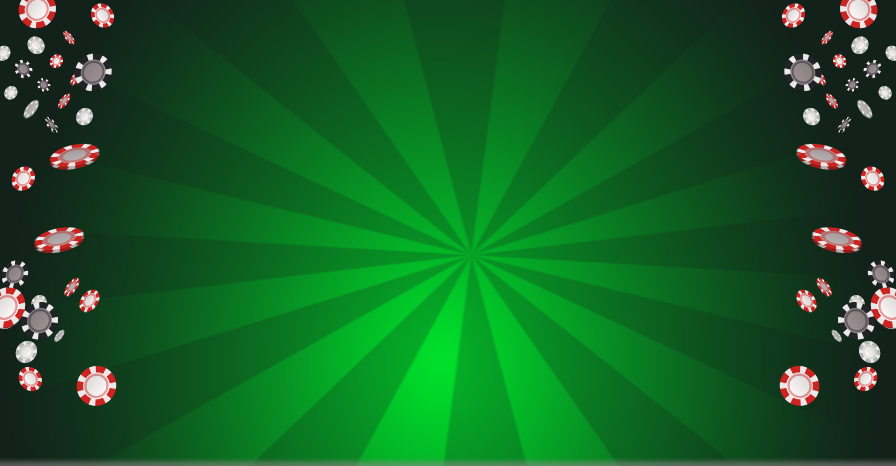
A WebGL 2 fragment shader for this background:

```glsl
#version 300 es
precision highp float;
// Green sunburst with a soft off-centre glow, framed by falling casino chips.
// Rays come from a stretched polar angle; chips are tilted discs drawn in
// loops on one side and mirrored. All lengths are in canvas heights.

#define RAYS 12.0
#define RAY_STRETCH 1.5
#define RAY_PHASE 1.05
#define RAY_CONTRAST 0.14
#define GLOW_FALLOFF 1.3
#define SMALL_CHIPS 18
#define UPPER_CHIPS 12
#define SPREAD 0.185

uniform vec2 u_resolution;
out vec4 fragColor;

const vec3 SHADE = vec3(0.07, 0.13, 0.10);
const vec3 GLOW = vec3(0.0, 0.82, 0.16);
const vec3 RED = vec3(0.80, 0.14, 0.13);
const vec3 BLACK = vec3(0.13, 0.14, 0.15);
const vec3 SILVER = vec3(0.70, 0.71, 0.71);
const vec3 IVORY = vec3(0.93, 0.91, 0.91);
const vec3 GREY = vec3(0.57, 0.53, 0.54);

// Large chips: centre, radius, squash (its sign sets the lean); reds first.
const int LARGE_CHIPS = 12;
const int LARGE_REDS = 9;
const vec4 LARGE[LARGE_CHIPS] = vec4[](
    vec4(0.080, 0.980, 0.041, 0.95), vec4(0.207, 0.172, 0.043, 0.97),
    vec4(0.012, 0.340, 0.046, 0.85), vec4(0.220, 0.967, 0.027, -0.85),
    vec4(0.050, 0.617, 0.027, 0.85), vec4(0.065, 0.187, 0.027, -0.85),
    vec4(0.160, 0.667, 0.053, 0.42), vec4(0.127, 0.488, 0.053, 0.42),
    vec4(0.192, 0.355, 0.026, 0.68), vec4(0.200, 0.845, 0.041, 0.93),
    vec4(0.085, 0.312, 0.041, 0.93), vec4(0.032, 0.412, 0.031, 0.85));

float hash(float n) {
    return fract(sin(n * 127.1) * 43758.5453);
}

vec3 background(vec2 p, float width, float pixel) {
    // Glow below the middle, fading towards the corners
    vec2 g = (p - vec2(0.5 * width - 0.015, 0.225)) * vec2(1.05, 0.85);
    float d = sqrt(dot(g, g) + 0.002);
    float light = pow(max(1.0 - d, 0.0), GLOW_FALLOFF);

    // Alternating rays, wider near the vertical
    vec2 r = p - vec2(0.5 * width + 0.05, 0.4525);
    r.x /= RAY_STRETCH;
    float wave = sin(RAYS * atan(-r.x, -r.y) - RAY_PHASE);
    float ray = clamp(wave * length(r) / (RAYS * pixel), -1.0, 1.0);
    vec3 color = mix(SHADE, GLOW, light * (1.0 + RAY_CONTRAST * ray));

    // Pale strip along the lower edge
    return mix(color, GREY, 0.55 * (1.0 - smoothstep(0.0, 0.02, p.y)));
}

// Tone: 0 red, 1 black, 2 silver
vec3 drawChip(vec3 color, vec2 p, vec4 chip, int tone, float pixel) {
    float radius = chip.z;
    float squash = abs(chip.w);
    vec2 d = p - chip.xy;
    if (length(d) > radius * 1.4) return color;

    vec3 rim = tone == 0 ? RED : tone == 1 ? BLACK : SILVER;
    vec3 face = tone == 1 ? GREY : mix(GREY, IVORY, smoothstep(0.2, 0.8, squash));
    float lean = sign(chip.w) * (radius > 0.05 ? 0.2 : 0.9);
    float c = cos(lean), s = sin(lean);
    mat2 turn = mat2(c, -s, s, c);
    vec2 stretch = vec2(1.0, 1.0 / squash) / radius;
    float soft = pixel / (radius * squash);

    // Thick edge, seen below the face
    vec2 q = turn * (d + vec2(0.0, 0.22 * radius * (1.0 - squash))) * stretch;
    float body = clamp(0.5 + (1.0 - length(q)) / soft, 0.0, 1.0);
    float blocks = smoothstep(0.1, 0.6, cos(7.0 * atan(q.y, q.x)));
    color = mix(color, mix(rim, IVORY, blocks) * 0.75, body);

    // Rim with pale blocks, shaded face and a thin inner ring
    q = turn * d * stretch;
    float len = length(q);
    blocks = smoothstep(0.1, 0.6, cos(7.0 * atan(q.y, q.x)));
    vec3 top = mix(rim, IVORY, blocks);
    float inner = clamp(0.5 + (0.68 - len) / soft, 0.0, 1.0);
    face *= 1.0 - 0.12 * q.y;
    float ring = 1.0 - smoothstep(0.03, 0.03 + soft, abs(len - 0.56));
    top = mix(top, mix(face, rim, 0.45 * ring), inner);
    return mix(color, top, clamp(0.5 + (1.0 - len) / soft, 0.0, 1.0));
}

// Two loose clusters of small chips, one high and one low
vec4 smallChip(int i) {
    float n = float(i);
    float y = i < UPPER_CHIPS ? 0.92 - 0.017 * n : 0.42 - 0.035 * (n - float(UPPER_CHIPS));
    float x = SPREAD * fract(0.8 + 0.618 * n);
    float squash = hash(n + 7.0) < 0.5 ? 0.88 : 0.45;
    float side = hash(n + 31.0) < 0.5 ? -1.0 : 1.0;
    return vec4(x, y, mix(0.014, 0.025, hash(n + 3.0)), squash * side);
}

void main() {
    vec2 p = gl_FragCoord.xy / u_resolution.y;
    float width = u_resolution.x / u_resolution.y;
    float pixel = 1.0 / u_resolution.y;
    vec3 color = background(p, width, pixel);

    // Both sides share one mirrored arrangement
    vec2 m = vec2(min(p.x, width - p.x), p.y);
    for (int i = 0; i < SMALL_CHIPS; i++)
        color = drawChip(color, m, smallChip(i), int(3.0 * hash(float(i) + 53.0)), pixel);
    for (int i = 0; i < LARGE_CHIPS; i++)
        color = drawChip(color, m, LARGE[i], i < LARGE_REDS ? 0 : 1, pixel);

    fragColor = vec4(color, 1.0);
}
```
